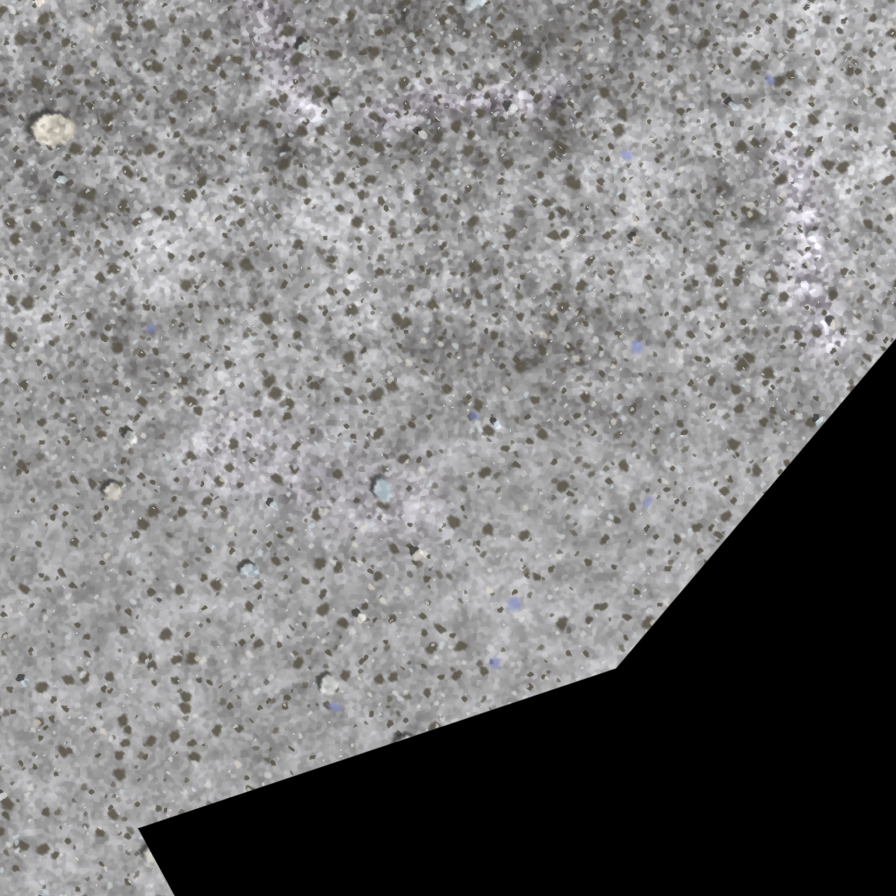
Give the GLSL for this texture, as a WebGL 1 fragment shader.

```glsl
precision highp float;
// Aerial view of grey stony ground with dark shrubs and pale boulders, cut off by a black border.
uniform vec2 u_resolution;

const vec3 SOIL = vec3(0.652, 0.650, 0.655);
const vec3 SHRUB = vec3(0.33, 0.31, 0.26);
const vec3 SHADOW = vec3(0.20, 0.20, 0.19);
const vec3 WARM_STONE = vec3(0.90, 0.87, 0.82);
const vec3 COOL_STONE = vec3(0.80, 0.86, 0.90);
const vec3 BLUE_STONE = vec3(0.50, 0.54, 0.78);

vec3 hash3(vec2 cell, float seed) {
  vec3 q = fract(vec3(cell.xyx + seed * 7.31) * vec3(0.1031, 0.1030, 0.0973));
  q += dot(q, q.yxz + 33.33);
  return fract((q.xxy + q.yzz) * q.zyx);
}

// Smooth cellular noise: random cell tones blended by distance, centred on zero.
float cellTone(vec2 p, float cells, float seed) {
  vec2 g = p * cells, id = floor(g);
  float tone = 0.0, total = 0.0;
  for (int y = -1; y <= 1; y++)
    for (int x = -1; x <= 1; x++) {
      vec2 cell = id + vec2(float(x), float(y));
      vec3 h = hash3(cell, seed);
      vec2 d = g - cell - h.xy;
      float w = exp(-7.0 * dot(d, d));
      tone += w * h.z;
      total += w;
    }
  return tone / total - 0.5;
}

// Scattered soft ellipses: x is coverage, y a random value of the covering one.
vec2 spots(vec2 p, float cells, float density, vec2 radii, float soft, float seed) {
  vec2 g = p * cells, id = floor(g), result = vec2(0.0);
  for (int y = -1; y <= 1; y++)
    for (int x = -1; x <= 1; x++) {
      vec2 cell = id + vec2(float(x), float(y));
      vec3 h = hash3(cell, seed), k = hash3(cell, seed + 5.0);
      vec2 d = (g - cell - h.xy) / cells;
      float angle = 6.283 * k.x;
      vec2 axis = vec2(cos(angle), sin(angle));
      d = vec2(dot(d, axis), dot(d, vec2(-axis.y, axis.x)) * (1.0 + 0.5 * k.y));
      float r = mix(radii.x, radii.y, k.z * k.z);
      float cover = 1.0 - smoothstep(r * (1.0 - soft), r * (1.0 + soft), length(d));
      cover *= step(h.z, density);
      if (cover > result.x) result = vec2(cover, k.y);
    }
  return result;
}

// Gaussian stroke along a segment.
float stroke(vec2 p, vec2 a, vec2 b, float width) {
  vec2 ab = b - a;
  float t = clamp(dot(p - a, ab) / dot(ab, ab), 0.0, 1.0);
  vec2 d = (p - a - ab * t) / width;
  return exp(-dot(d, d));
}

// Signed distance to the line through a and b, positive on its left.
float sideOf(vec2 p, vec2 a, vec2 b) {
  vec2 n = normalize(b - a);
  return dot(p - a, vec2(-n.y, n.x));
}

vec2 wobble(vec2 p, float freq, float amount) {
  vec2 w = sin(p.yx * freq + vec2(0.0, 2.1)) + 0.5 * sin(p.yx * freq * 2.3 + p * freq);
  return p + amount * w;
}

vec3 ground(vec2 p) {
  vec2 q = wobble(p, 31.0, 0.006);
  vec2 rough = wobble(p, 420.0, 0.0008);
  float upland = smoothstep(0.38, 0.75, p.y);

  // Broad dark bands, pale rubble strips and thin ridges
  float dark = stroke(q, vec2(0.0, 0.90), vec2(0.30, 0.82), 0.045)
    + stroke(q, vec2(0.32, 0.83), vec2(0.62, 0.86), 0.035)
    + 0.8 * stroke(q, vec2(0.64, 0.87), vec2(0.86, 0.90), 0.03)
    + 0.8 * stroke(q, vec2(0.04, 0.69), vec2(0.17, 0.63), 0.025)
    + 0.8 * stroke(q, vec2(0.36, 0.62), vec2(0.64, 0.60), 0.022)
    + 0.8 * stroke(q, vec2(0.04, 0.98), vec2(0.75, 0.97), 0.04);
  float rubble = stroke(q, vec2(0.88, 0.82), vec2(0.92, 0.62), 0.025)
    + stroke(q, vec2(0.28, 1.0), vec2(0.34, 0.88), 0.025)
    + stroke(q, vec2(0.42, 0.87), vec2(0.62, 0.90), 0.018)
    + 0.6 * stroke(q, vec2(0.25, 0.50), vec2(0.46, 0.43), 0.045);
  float ridge = stroke(q, vec2(0.31, 0.625), vec2(0.50, 0.648), 0.004)
    + stroke(q, vec2(0.50, 0.648), vec2(0.64, 0.625), 0.004)
    + stroke(q, vec2(0.08, 0.90), vec2(0.28, 0.82), 0.004);

  float patches = cellTone(q, 8.0, 1.0) * (0.05 + 0.13 * upland) + 0.10 * cellTone(q, 26.0, 2.0);
  float grain = 0.14 * cellTone(p, 75.0, 3.0) + 0.17 * cellTone(p, 190.0, 4.0);
  float tone = patches + grain * (0.8 + 0.5 * upland + 0.9 * rubble)
    - 0.13 * dark * (0.8 + cellTone(q, 18.0, 6.0)) + 0.05 * rubble + 0.07 * ridge;
  vec3 color = SOIL + tone * vec3(0.98, 1.0, 1.04) + rubble * vec3(0.008, -0.008, 0.018);

  // Shrubs, then small bright stones
  float shrubs = spots(rough, 42.0, 0.50 + 0.15 * upland + 0.2 * dark, vec2(0.003, 0.0078), 0.4, 11.0).x;
  float scrub = spots(rough, 75.0, 0.16 + 0.16 * upland, vec2(0.002, 0.0045), 0.5, 12.0).x;
  color = mix(color, SHRUB, max(0.82 * shrubs, 0.6 * scrub));
  vec2 pebble = spots(rough, 95.0, 0.13 + 0.08 * upland + 0.3 * rubble, vec2(0.0012, 0.0042), 0.5, 13.0);
  color = mix(color, mix(WARM_STONE, COOL_STONE, pebble.y), 0.65 * pebble.x);
  color = mix(color, BLUE_STONE, 0.6 * spots(rough, 15.0, 0.05, vec2(0.005, 0.01), 0.5, 14.0).x);

  // Boulders with a shadow on the upper left
  vec2 lean = vec2(-0.005, 0.005), size = vec2(0.005, 0.016);
  vec2 boulder = spots(rough, 12.0, 0.24, size, 0.25, 15.0);
  float shade = spots(rough - lean, 12.0, 0.24, size, 0.25, 15.0).x;
  vec2 slab = (rough - vec2(0.06, 0.855)) * vec2(0.8, 1.1);
  float slabCover = 1.0 - smoothstep(0.017, 0.022, length(slab));
  float slabShade = 1.0 - smoothstep(0.017, 0.024, length(slab - lean));
  color = mix(color, SHADOW, 0.75 * max(shade, slabShade));
  vec3 stone = mix(WARM_STONE, COOL_STONE, boulder.y) - 0.06 + 1.4 * grain;
  return mix(color, stone, 0.9 * max(boulder.x, slabCover));
}

void main() {
  vec2 p = gl_FragCoord.xy / u_resolution;
  float pixel = 1.0 / min(u_resolution.x, u_resolution.y);

  // Black border below the two long edges and right of the short one
  vec2 bend = vec2(0.6875, 0.254), corner = vec2(0.154, 0.0755);
  float inside = min(sideOf(p, corner, bend), sideOf(p, bend, vec2(1.0, 0.622)));
  inside = max(inside, sideOf(p, vec2(0.195, 0.0), corner));
  float visible = smoothstep(-pixel, pixel, inside);
  gl_FragColor = vec4(clamp(ground(p), 0.0, 1.0) * visible, 1.0);
}
```
